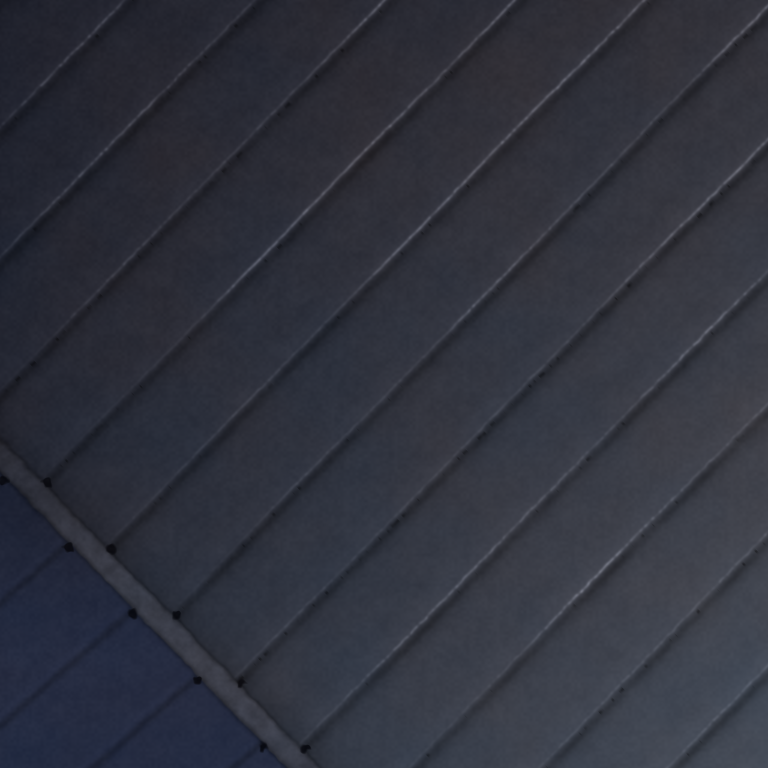
Write a WebGL 1 fragment shader that draws this texture.

```glsl
precision highp float;
// Dark metal cladding: diagonal panels with folded seams, crossed at the lower
// left by a bolted ridge bar with a navy panel beyond. Seams repeat by rounding
// a diagonal coordinate; sine-hash noise adds grain, tint and broken highlights.
uniform vec2 u_resolution;

// Geometry, in canvas units
const float SEAM_PERIOD = 0.1719;
const float SEAM_TILT = 1.015;
const float SEAM_WANDER = 0.005;
const float GLINT_OFFSET = -0.0085;
const float GLINT_WIDTH = 0.0031;
const float GROOVE_OFFSET = 0.0040;
const float GROOVE_WIDTH = 0.0092;
const float NAVY_PERIOD = 0.1595;
const float NAVY_TILT = 0.87;
const float NAVY_SHIFT = 0.786;
const float BAR_SLOPE = 1.03;
const float BAR_TOP = 0.571;
const float BAR_BOTTOM = 0.614;
const float BOLT_RADIUS = 0.0056;
const float BOLT_SHIFT = 0.116;
const float DIAGONAL = 1.43;   // diagonal coordinate change per unit of distance

// Finish
const float GRAIN = 0.026;
const float MOTTLE = 0.022;
const float GLINT_GAIN = 0.20;
const float GROOVE_DEPTH = 0.25;

// Colours
const vec3 STEEL_TOP_LEFT = vec3(0.124, 0.128, 0.168);
const vec3 STEEL_TOP_RIGHT = vec3(0.200, 0.196, 0.224);
const vec3 STEEL_LOW_LEFT = vec3(0.150, 0.166, 0.214);
const vec3 STEEL_LOW_RIGHT = vec3(0.276, 0.298, 0.342);
const vec3 NAVY_DARK = vec3(0.112, 0.128, 0.190);
const vec3 NAVY_LIGHT = vec3(0.146, 0.170, 0.252);
const vec3 BAR_DARK = vec3(0.165, 0.172, 0.210);
const vec3 BAR_LIGHT = vec3(0.235, 0.245, 0.288);
const vec3 GLINT = vec3(0.97, 0.98, 1.04);
const vec3 BOLT = vec3(0.035, 0.038, 0.060);

float hash(vec2 p) {
  return fract(sin(dot(p, vec2(127.1, 311.7))) * 43758.5453);
}

float noise(vec2 p) {
  vec2 i = floor(p), f = fract(p);
  f = f * f * (3.0 - 2.0 * f);
  return mix(mix(hash(i), hash(i + vec2(1.0, 0.0)), f.x),
             mix(hash(i + vec2(0.0, 1.0)), hash(i + vec2(1.0, 1.0)), f.x), f.y);
}

float fbm(vec2 p) {
  float sum = 0.0, gain = 0.5;
  for (int i = 0; i < 4; i++) {
    sum += gain * noise(p);
    p = p * 2.03 + 17.3;
    gain *= 0.5;
  }
  return sum / 0.9375;
}

float bell(float x, float width) {
  return exp(-x * x / (width * width));
}

// Signed offset from the nearest multiple of period
float nearest(float x, float period) {
  return x - period * floor(x / period + 0.5);
}

// Large panels; along runs up each seam, across is measured from the bar
vec3 steelPanels(vec2 p, float diagonal, float along, float across) {
  vec3 col = mix(mix(STEEL_TOP_LEFT, STEEL_TOP_RIGHT, pow(p.x, 0.85)),
                 mix(STEEL_LOW_LEFT, STEEL_LOW_RIGHT, pow(p.x, 0.85)), p.y);
  float seam = floor(diagonal / SEAM_PERIOD + 0.5);
  float d = nearest(diagonal, SEAM_PERIOD);
  d += SEAM_WANDER * (noise(vec2(along * 4.0, seam * 2.3)) - 0.5);
  d += 0.0022 * (noise(vec2(along * 75.0, seam * 4.1)) - 0.5);

  // Soft roll of the sheet, then the dark groove with sparse specks
  col *= 1.0 + 0.05 * bell(d + 0.022, 0.018) - 0.07 * bell(d - 0.014, 0.018);
  float depth = GROOVE_DEPTH * mix(0.65, 1.2, noise(vec2(along * 14.0, seam * 9.1)));
  col *= 1.0 - depth * bell(d - GROOVE_OFFSET, GROOVE_WIDTH);
  float speck = smoothstep(0.74, 0.98, noise(vec2(along * 150.0, seam * 7.3)));
  col *= 1.0 - 0.34 * speck * bell(d - 0.001, 0.0036);

  // Broken highlight, fading towards the bar
  float worn = smoothstep(0.25, 0.85, noise(vec2(along * 4.0, seam * 5.7 + 2.0)));
  float broken = 0.30 + 0.70 * noise(vec2(along * 160.0, seam * 3.1));
  float fade = mix(0.25, 1.0, smoothstep(0.0, 0.6, across));
  float glint = mix(0.32, 1.0, worn) * fade;
  col += GLINT * GLINT_GAIN * glint * broken * bell(d - GLINT_OFFSET, GLINT_WIDTH);
  return col + GLINT * 0.022 * glint * bell(d - GLINT_OFFSET, 0.009);
}

vec3 navyPanels(vec2 p) {
  vec3 col = mix(NAVY_DARK, NAVY_LIGHT, smoothstep(0.60, 0.88, p.y));
  float d = nearest(p.x * NAVY_TILT + p.y - NAVY_SHIFT, NAVY_PERIOD);
  d += 0.003 * (noise(p * 70.0) - 0.5);
  return col * (1.0 - 0.20 * bell(d, 0.007) + 0.05 * bell(d + 0.012, 0.007));
}

float boltMask(float diagonal, float across, float edge) {
  float r = length(vec2(nearest(diagonal, SEAM_PERIOD), across)) / DIAGONAL;
  r += 0.006 * (noise(vec2(diagonal, across) * 130.0) - 0.5);
  return 1.0 - smoothstep(BOLT_RADIUS - edge, BOLT_RADIUS + edge, r);
}

void main() {
  vec2 uv = gl_FragCoord.xy / u_resolution;
  vec2 p = vec2(uv.x, 1.0 - uv.y);   // y runs down from the top edge
  float edge = max(1.0 / min(u_resolution.x, u_resolution.y), 0.002);
  float diagonal = p.x * SEAM_TILT + p.y;
  float bar = p.y - p.x * BAR_SLOPE;   // grows across the bar, to the lower left
  bar += 0.004 * (noise(p * 85.0) - 0.5);
  float soft = edge * DIAGONAL;

  vec3 col = steelPanels(p, diagonal, p.x - p.y, BAR_TOP - bar);
  col *= 1.0 - 0.14 * bell(bar - BAR_TOP, 0.035);
  col = mix(col, navyPanels(p), smoothstep(-soft, soft, bar - BAR_BOTTOM));

  // Ridge bar with shaded, uneven borders
  float inBar = smoothstep(-soft, soft, bar - BAR_TOP) * smoothstep(-soft, soft, BAR_BOTTOM - bar);
  vec3 barCol = mix(BAR_DARK, BAR_LIGHT, smoothstep(0.5, 1.1, diagonal));
  barCol *= 1.0 + 0.30 * (fbm(p * 70.0) - 0.5);
  col = mix(col, barCol, inBar);
  col *= 1.0 - 0.22 * bell(bar - BAR_TOP, 0.005) - 0.24 * bell(bar - BAR_BOTTOM, 0.006);

  // Bolts on both borders
  float bolts = max(boltMask(diagonal - 0.003, bar - BAR_TOP + 0.005, edge),
                    boltMask(diagonal - BOLT_SHIFT, bar - BAR_BOTTOM - 0.007, edge));
  col = mix(col, BOLT, 0.9 * bolts);

  // Mottled tint and fine grain
  float warmth = fbm(p * 9.0) - 0.5;
  col += MOTTLE * (fbm(p * 42.0 + 5.0) - 0.5) + warmth * vec3(0.032, 0.006, -0.014);
  col += GRAIN * (0.6 * noise(p * 256.0) + 0.4 * noise(p * 130.0 + 31.0) - 0.5);
  gl_FragColor = vec4(col, 1.0);
}
```
